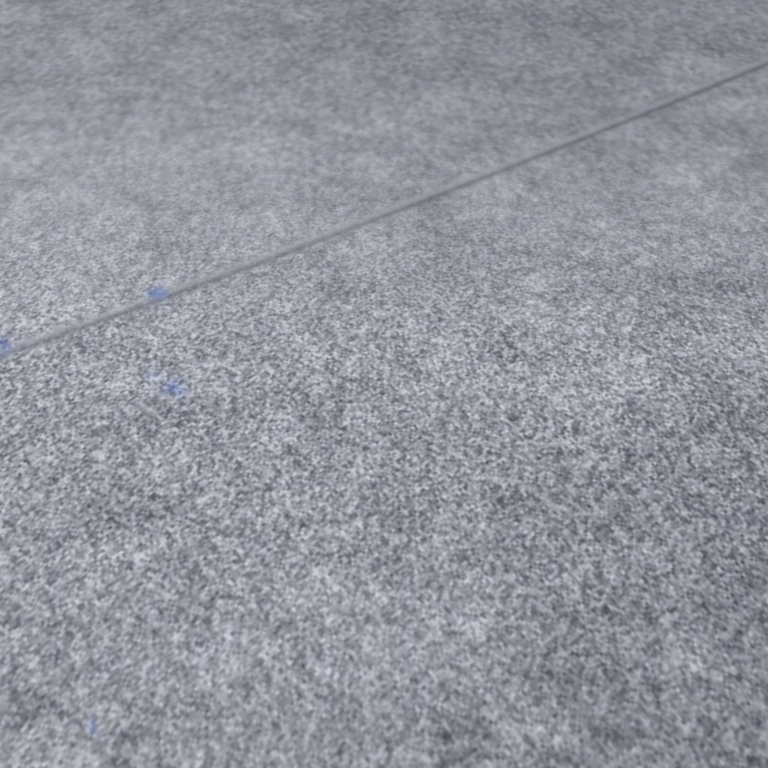
A three.js fragment shader for this texture:

```glsl
varying vec2 vUv;

float hash(vec2 p) {
  vec3 q = fract(vec3(p.xyx) * 0.1031);
  q += dot(q, q.yzx + 33.33);
  return fract((q.x + q.y) * q.z);
}

float valueNoise(vec2 p) {
  vec2 cell = floor(p);
  vec2 f = fract(p);
  f = f * f * (3.0 - 2.0 * f);
  float low = mix(hash(cell), hash(cell + vec2(1.0, 0.0)), f.x);
  float high = mix(hash(cell + vec2(0.0, 1.0)), hash(cell + 1.0), f.x);
  return mix(low, high, f.y);
}

vec2 rotate(vec2 p, float angle) {
  float c = cos(angle), s = sin(angle);
  return vec2(c * p.x - s * p.y, s * p.x + c * p.y);
}

// Two turned layers hide the noise lattice; the result is centred on zero
float fibres(vec2 p) {
  float a = valueNoise(rotate(p, 0.5));
  float b = valueNoise(rotate(p * 1.25, -0.6) + 57.0);
  return 0.5 * (a + b) - 0.5;
}

float mottle(vec2 p, float gain) {
  float sum = 0.0, weight = 0.5;
  for (int i = 0; i < 4; i++) {
    sum += weight * (valueNoise(p) - 0.5);
    p = rotate(p * 2.1, 0.15) + 19.0;
    weight *= gain;
  }
  return sum;
}

// Floor coordinates that shrink towards a horizon above the canvas
vec2 floorPlane(vec2 uv, float horizon) {
  float depth = 1.0 / (horizon - uv.y);
  return vec2((uv.x - 0.5) * 320.0, 540.0) * depth + 400.0;
}

float lineHeight(vec2 uv, float start, float slope, float sag) {
  return (uv.y - start - slope * uv.x + sag * uv.x * (1.0 - uv.x)) / sqrt(1.0 + slope * slope);
}

float band(float d, float centre, float width) {
  float t = (d - centre) / width;
  return exp(-t * t);
}

float stain(vec2 uv, vec2 centre, vec2 size) {
  vec2 wobble = vec2(valueNoise(uv * 110.0), valueNoise(uv * 110.0 + 31.0)) - 0.5;
  vec2 q = rotate(uv - centre, -0.5) / size + wobble * 1.2;
  return exp(-dot(q, q));
}

float broadLight(vec2 uv) {
  float light = 0.588 + 0.035 * band(uv.y, 0.62, 0.24);
  light -= 0.055 * smoothstep(0.72, 1.0, uv.y);
  light += 0.035 * (0.5 - uv.x);
  light -= 0.05 * smoothstep(0.55, 1.3, uv.x + 0.5 - uv.y);
  return light;
}

void main() {
  vec2 uv = vUv;
  vec2 ground = floorPlane(uv, 1.9);

  // Grain is crisp in the middle and falls out of focus at the far end
  float farBlur = smoothstep(0.48, 0.88, uv.y);
  float nearBlur = 1.0 - smoothstep(0.0, 0.4, uv.y);
  float fineGain = mix(0.48, 0.03, farBlur) - 0.12 * nearBlur;
  float softGain = mix(0.13, 0.16, farBlur) + 0.05 * nearBlur;
  float grain = fineGain * fibres(ground);
  grain += softGain * fibres(ground * vec2(0.42, 0.36) + 83.0);

  // Worn pile in broad, flattened patches
  float patches = 0.14 * mottle(ground * vec2(0.055, 0.075), 0.65);
  patches += 0.07 * mottle(uv * vec2(3.0, 6.0) + 7.0, 0.5);

  // Raised seam: pale upper lip, smooth body, dark lower edge
  float seam = lineHeight(uv, 0.538, 0.381, 0.03);
  float seamWidth = mix(0.0055, 0.0045, uv.x);
  float body = band(seam, 0.001, seamWidth * 1.5);
  float relief = 0.028 * band(seam, seamWidth, seamWidth * 0.7);
  relief -= 0.095 * band(seam, -seamWidth * 0.5, seamWidth * 0.65);
  relief -= 0.02 * band(seam, 0.0, seamWidth * 2.0);

  // Faint crease across the blurred far floor
  float crease = lineHeight(uv, 0.908, -0.19, 0.0);
  float creaseFade = smoothstep(0.02, 0.2, uv.x) * (1.0 - smoothstep(0.42, 0.62, uv.x));
  relief -= 0.025 * creaseFade * band(crease, 0.0, 0.006);

  float tone = broadLight(uv) + (grain + patches) * (1.0 - 0.7 * body) + relief;
  tone = clamp(tone, 0.3, 0.8);
  vec3 colour = tone + vec3(-0.006, 0.004, 0.034);
  float warmth = valueNoise(ground * 0.3 + 140.0) - 0.5;
  colour += warmth * vec3(0.012, 0.002, -0.014);

  // Small blue marks
  float blue = 0.7 * stain(uv, vec2(0.208, 0.617), vec2(0.014, 0.010));
  blue += 0.65 * stain(uv, vec2(0.007, 0.549), vec2(0.013, 0.009));
  blue += 0.65 * stain(uv, vec2(0.226, 0.495), vec2(0.011, 0.014));
  blue += 0.3 * stain(uv, vec2(0.197, 0.511), vec2(0.010, 0.007));
  blue += 0.4 * stain(uv, vec2(0.123, 0.052), vec2(0.006, 0.014));
  vec3 inkBlue = vec3(0.42, 0.50, 0.73) + 0.5 * grain;
  colour = mix(colour, inkBlue, min(blue, 0.75));

  gl_FragColor = vec4(colour, 1.0);
}
```
